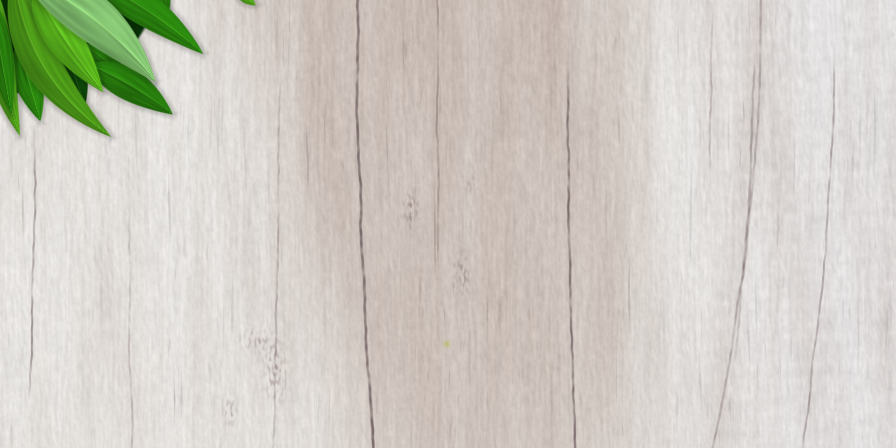
This texture is drawn by a Shadertoy shader. Its source:

```glsl
const float PI = 3.14159;

vec2 hashGradient(vec2 cell) {
    vec2 h = vec2(dot(cell, vec2(127.1, 311.7)), dot(cell, vec2(269.5, 183.3)));
    return fract(sin(h) * 43758.5) * 2. - 1.;
}

float noise(vec2 p) {
    vec2 i = floor(p), f = fract(p), e = vec2(0, 1);
    vec2 u = f * f * f * (f * (f * 6. - 15.) + 10.);
    float low = mix(dot(hashGradient(i), f), dot(hashGradient(i + e.yx), f - e.yx), u.x);
    float high = mix(dot(hashGradient(i + e), f - e), dot(hashGradient(i + 1.), f - 1.), u.x);
    return mix(low, high, u.y);
}

// Thin, uneven split fading out beyond its vertical span
float crack(vec2 p, float bottomX, float topX, vec2 span, float width) {
    float rise = 1. - (1. - p.y) * (1. - p.y);
    float x = mix(bottomX, topX, rise) + .007 * noise(vec2(bottomX * 40., p.y * 7.))
            + .003 * noise(vec2(topX * 70., p.y * 35.));
    float line = 1. - smoothstep(width * .2, width * 1.5, abs(p.x - x));
    float ends = smoothstep(-.06, .06, p.y - span.x) * (1. - smoothstep(-.06, .06, p.y - span.y));
    float gaps = .7 + .9 * noise(vec2(topX * 30., p.y * 14.)) + .6 * noise(vec2(topX * 90., p.y * 50.));
    return line * ends * clamp(gaps, .1, 1.);
}

// Broken, mottled blemish
float knot(vec2 p, vec2 center, vec2 size) {
    vec2 q = (p - center) / size;
    return exp(-dot(q, q)) * smoothstep(-.1, .35, noise(p * vec2(150, 65)));
}

// Short dark dashes along the fibres
float dashes(vec2 p, vec2 frequency) {
    return smoothstep(.27, .52, noise(p * frequency));
}

vec3 wood(vec2 p) {
    vec2 g = vec2(p.x + .012 * noise(p * vec2(4, 2)), p.y);

    // Broad tonal bands
    float band = smoothstep(.48, .88, g.x + .22 * (p.y - .5)) * (1. - smoothstep(1.2, 1.56, g.x));
    band *= .74 + .22 * p.y;
    band += .42 * noise(g * vec2(9, 1.3)) + .35 * noise(g * vec2(28, 2.2));
    float streak = exp(-pow((g.x - mix(1.6, 1.7, p.y)) / .032, 2.));
    band += .35 * streak;
    vec3 col = mix(vec3(.885, .87, .855), vec3(.78, .73, .7), clamp(band, -.15, 1.15));
    col += vec3(-.008, -.004, .008) * smoothstep(1.3, 1.9, p.x);

    // Fibres and surface roughness
    float fibre = .7 * noise(g * vec2(75, 3.5)) + noise(g * vec2(135, 13));
    vec2 slanted = p + vec2(.12 * p.y, 0);
    float rough = noise(slanted * vec2(125, 42)) + .6 * noise(p * vec2(170, 110));
    col += .048 * fibre + .046 * rough;
    col += .03 * noise(p * vec2(10, 45)) * smoothstep(1.35, 1.7, p.x);

    // Pores gather in irregular strips
    float strip = .5 + 1.1 * noise(g * vec2(14, 1.6) + 7.);
    float pores = dashes(g + 3., vec2(115, 5)) + .7 * dashes(g + 5., vec2(140, 15));
    col -= .1 * min(pores * (clamp(strip, .15, 1.) + .7 * streak), 1.4);

    // Long splits
    float split = 1.15 * crack(p, .833, .797, vec2(-.1, 1.1), .0034);
    split += crack(p, 1.284, 1.265, vec2(-.1, .82), .003);
    split += .5 * crack(p, .985, .977, vec2(.42, 1.1), .0026);
    split += .7 * crack(p, .06, .08, vec2(.15, .68), .0026);
    split += .45 * crack(p, .61, .625, vec2(-.1, .8), .0026);
    split += .35 * crack(p, .295, .285, vec2(-.1, .5), .0026);
    split += .5 * crack(p, 1.59, 1.7, vec2(-.1, 1.1), .003);
    split += .5 * crack(p, 1.615, 1.685, vec2(.2, .85), .003);
    split += .6 * crack(p, 1.79, 1.865, vec2(0, .85), .0026);
    split += .45 * crack(p, 1.56, 1.59, vec2(.62, .95), .0026);
    col = mix(col, vec3(.43, .37, .37), min(split, 1.) * .85);

    // Blemishes
    float marks = knot(p, vec2(.917, .53), vec2(.016, .035));
    marks += .8 * knot(p, vec2(1.03, .385), vec2(.018, .045));
    marks += .6 * knot(p, vec2(1.055, .59), vec2(.018, .02));
    marks += .8 * knot(p, vec2(.615, .17), vec2(.022, .06));
    marks += .6 * knot(p, vec2(.575, .24), vec2(.03, .025));
    marks += .7 * knot(p, vec2(.512, .08), vec2(.015, .025));
    col = mix(col, vec3(.52, .44, .43), min(marks, 1.) * .65);
    vec2 moss = p - vec2(.997, .232);
    return mix(col, vec3(.72, .72, .38), .7 * exp(-dot(moss, moss) / .00005));
}

// Bent blade with a faint shadow, central rib and veins
vec3 leaf(vec3 col, vec2 p, vec2 base, vec2 tip, float halfWidth, float bend, vec3 tint) {
    float len = length(tip - base);
    vec2 axis = (tip - base) / len, q = p - base;
    float along = dot(q, axis), t = clamp(along / len, 0., 1.);
    float side = dot(q, vec2(-axis.y, axis.x)) - bend * 4. * t * (1. - t);
    float width = halfWidth * pow(max(sin(PI * pow(t, .8)), 0.), .85);
    float dist = max(abs(side) - width, max(-along, along - len));
    float u = side / max(width, .001);

    float veins = .035 * sin(u * 17.) + .2 * noise(vec2(u * 4., t * 3.) + base * 50.);
    float shade = .92 + .14 * smoothstep(-.06, .06, u) + veins - .08 * u * u;
    float rib = 1. - smoothstep(.01, .08, abs(u));
    vec3 blade = tint * shade + vec3(.08, .1, .05) * rib;

    float px = 1. / iResolution.y;
    col *= 1. - .16 * (1. - smoothstep(0., .016, dist));
    return mix(col, blade, 1. - smoothstep(-px, px, dist));
}

vec3 foliage(vec3 col, vec2 p) {
    vec3 deep = vec3(.05, .27, .03), mid = vec3(.15, .47, .05);
    vec3 bright = vec3(.32, .64, .1), pale = vec3(.51, .75, .44);

    // Shaded mass beneath the blades
    float mass = length((p - vec2(0, 1)) / vec2(.34, .21));
    col = mix(col, vec3(.03, .2, .02), 1. - smoothstep(.98, 1.01, mass));

    // Blades from back to front
    col = leaf(col, p, vec2(.34, 1.04), vec2(.375, .968), .024, 0., mid);
    col = leaf(col, p, vec2(.53, 1.02), vec2(.57, .988), .012, 0., bright);
    col = leaf(col, p, vec2(.04, .9), vec2(.09, .73), .032, 0., mid * 1.1);
    col = leaf(col, p, vec2(.14, .9), vec2(.19, .767), .03, 0., deep);
    col = leaf(col, p, vec2(.19, .9), vec2(.29, .823), .022, 0., mid);
    col = leaf(col, p, vec2(.2, .855), vec2(.385, .745), .036, .008, mid);
    col = leaf(col, p, vec2(-.02, 1.04), vec2(.044, .698), .034, -.015, bright);
    col = leaf(col, p, vec2(-.02, 1), vec2(.025, .745), .028, 0., mid);
    col = leaf(col, p, vec2(.03, 1.06), vec2(.247, .695), .042, -.048, bright * .9);
    col = leaf(col, p, vec2(.075, 1.03), vec2(.23, .795), .041, -.006, bright * 1.08);
    col = leaf(col, p, vec2(.18, 1.06), vec2(.453, .88), .038, .012, mid * 1.1);
    return leaf(col, p, vec2(.06, 1.05), vec2(.347, .818), .052, .022, pale);
}

void mainImage(out vec4 fragColor, in vec2 fragCoord) {
    vec2 p = fragCoord / iResolution.y;
    fragColor = vec4(clamp(foliage(wood(p), p), 0., 1.), 1);
}
```
